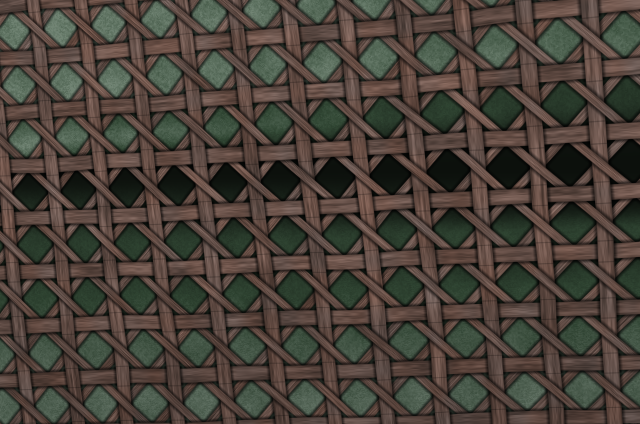
This texture is drawn by a Shadertoy shader. Its source:

```glsl
#define STRIP_HALF 0.13
#define CANE_HALF 0.072
#define CONTACT 0.075
#define WANDER 0.05
#define FIBRES 3.2
#define CANE_DARK vec3(0.17, 0.14, 0.125)
#define CANE_MID vec3(0.36, 0.30, 0.28)
#define CANE_LIGHT vec3(0.54, 0.47, 0.45)
#define CLOTH_DEEP vec3(0.045, 0.06, 0.045)
#define CLOTH_MID vec3(0.18, 0.26, 0.19)
#define CLOTH_PALE vec3(0.42, 0.49, 0.43)

float hash(vec2 p) {
    return fract(sin(dot(p, vec2(127.1, 311.7))) * 43758.5453);
}

float noise(vec2 p) {
    vec2 i = floor(p), f = fract(p);
    f = f * f * (3.0 - 2.0 * f);
    return mix(mix(hash(i), hash(i + vec2(1, 0)), f.x),
               mix(hash(i + vec2(0, 1)), hash(i + vec2(1, 1)), f.x), f.y);
}

// Three-stop ramp, t from 0 to 1
vec3 ramp(vec3 a, vec3 b, vec3 c, float t) {
    t = clamp(t, 0.0, 1.0) * 2.0;
    return t < 1.0 ? mix(a, b, t) : mix(b, c, t - 1.0);
}

// Weave coordinates: whole numbers lie on the strips, slightly in perspective
vec2 weaveCoords(vec2 uv) {
    float u = uv.x, v = uv.y;
    float colTop = -0.708 + u * (13.70 - 2.22 * u);
    float colBottom = -1.576 + u * (13.31 - 1.316 * u);
    float rowLeft = 7.93 * v - 1.12;
    float rowRight = v * (6.288 + 0.867 * v);
    return vec2(mix(colTop, colBottom, v / 0.96), mix(rowLeft, rowRight, u));
}

// Green cloth behind, with a dark band across the middle
vec3 cloth(vec2 uv, vec2 q) {
    float edge = mix(0.42, 0.38, uv.x);
    float upper = 1.0 - smoothstep(edge - mix(0.07, 0.28, uv.x), edge, uv.y);
    float lower = 0.42 * smoothstep(0.40, 0.56, uv.y) + 0.42 * smoothstep(0.6, 0.97, uv.y);
    float light = max(upper * mix(0.92, 0.72, uv.x), lower);
    float band = (uv.y - 0.4) / 0.2;
    float shadow = exp(-band * band) * mix(0.45, 1.0, uv.x);
    light *= mix(1.0, smoothstep(0.15, 0.65, fract(q.y)), shadow);
    float nap = noise(q * 26.0) + noise(q * 55.0) - 1.0;
    light *= 1.0 + 0.16 * nap + 0.2 * (noise(q * 3.0) - 0.5);
    return ramp(CLOTH_DEEP, CLOTH_MID, CLOTH_PALE, light);
}

// Lays one family of strands; s is the coordinate across, whole at each centre
void lay(inout vec3 col, float s, float along, float pitch, float halfWidth,
         float seed, float px, float cover) {
    float id = round(s) + seed;
    float across = (s - round(s)) * pitch;
    float t = across / halfWidth;
    float grain = noise(vec2(t * FIBRES + id * 17.3, along * 1.3));
    float fine = noise(vec2(t * FIBRES * 2.3 + id * 9.1, along * 7.0));
    float wear = noise(vec2(along * 2.1, id * 5.7));
    float tone = 0.06 + 0.42 * grain + 0.28 * fine + 0.26 * wear;
    tone *= 1.0 - 0.45 * pow(min(abs(t), 1.0), 4.0);
    vec3 strand = ramp(CANE_DARK, CANE_MID, CANE_LIGHT, tone);
    strand *= mix(vec3(1.0), vec3(1.06, 0.93, 0.86), noise(vec2(along * 3.0, id * 3.1)));
    float gap = abs(across) - halfWidth;
    col *= mix(1.0, mix(0.4, 1.0, smoothstep(0.0, CONTACT, gap)), cover);
    col = mix(col, strand, cover * (1.0 - smoothstep(-px, px, gap)));
}

void mainImage(out vec4 fragColor, in vec2 fragCoord) {
    vec2 uv = fragCoord / iResolution.xy;
    uv.y = 1.0 - uv.y;
    vec2 q = weaveCoords(uv);
    float px = 0.75 * length(vec2(dFdx(q.x), dFdy(q.x)));
    q += WANDER * (vec2(noise(q * 0.9), noise(q * 0.9 + 40.0)) - 0.5);

    vec3 col = cloth(uv, q);
    float rising = q.x + q.y - 0.5, falling = q.x - q.y - 0.5;

    // Weave from the back to the front
    lay(col, rising, falling * 0.7, 0.707, CANE_HALF, 31.0, px, 1.0);
    lay(col, q.x, q.y, 1.0, STRIP_HALF, 3.0, px, 1.0);
    lay(col, falling, rising * 0.7, 0.707, CANE_HALF, 57.0, px, 1.0);
    lay(col, q.y, q.x, 1.0, STRIP_HALF, 83.0, px, 1.0);

    // Uprights come back over the level strips at each crossing
    float crossing = 1.0 - smoothstep(0.16, 0.2, abs(q.y - round(q.y)));
    lay(col, q.x, q.y, 1.0, STRIP_HALF, 3.0, px, crossing);

    // Light falls off towards the lower edge
    col *= mix(1.06, 0.9, smoothstep(0.5, 1.0, uv.y));
    fragColor = vec4(col, 1.0);
}
```
